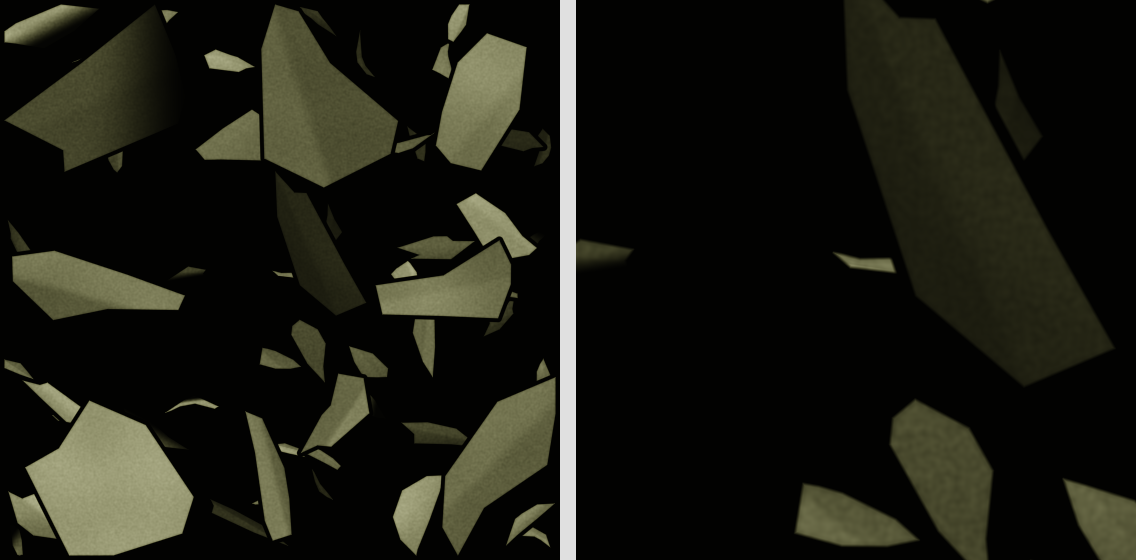
Left: the whole. Right: its middle third, enlarged.
Reproduce this background procedurally as a Shadertoy shader.

```glsl
#define CORNERS 8
#define LARGE_CELLS 3.0
#define MEDIUM_CELLS 6.0
#define SMALL_CELLS 13.0
#define MARGIN 0.008
#define GAP 0.007
#define EDGE_SOFTNESS 0.0014
#define GRAIN 0.055
#define DARKEST 0.1
#define BRIGHTEST 0.69

const float TAU = 6.28318;

struct Shard {
    vec2 center, size, seed;
    mat2 turn;
    float bend, taper;
};

vec2 hash2(vec2 p) {
    p = vec2(dot(p, vec2(127.1, 311.7)), dot(p, vec2(269.5, 183.3)));
    return fract(sin(p) * 43758.5);
}

float gradientDot(vec2 cell, vec2 offset) {
    return dot(hash2(cell) * 2.0 - 1.0, offset);
}

float gradientNoise(vec2 p) {
    vec2 i = floor(p), f = fract(p);
    vec2 u = f * f * f * (f * (f * 6.0 - 15.0) + 10.0);
    vec2 x = vec2(1, 0), y = vec2(0, 1);
    return mix(mix(gradientDot(i, f), gradientDot(i + x, f - x), u.x),
               mix(gradientDot(i + y, f - y), gradientDot(i + 1.0, f - 1.0), u.x), u.y);
}

// Corner of a bent, tapered outline, kept inside the canvas
vec2 shardCorner(Shard s, int index, vec2 canvas) {
    vec2 h = hash2(s.seed + float(index) * 3.7);
    float angle = TAU * (float(index) + 0.7 * h.x) / float(CORNERS);
    vec2 v = vec2(cos(angle), sin(angle)) * mix(0.4, 1.0, h.y);
    v.y *= 1.0 + s.taper * v.x;
    v *= s.size;
    v.y += s.bend * v.x * v.x / s.size.x;
    return clamp(s.center + s.turn * v, vec2(MARGIN), canvas - MARGIN);
}

// Signed distance to the polygon, negative inside
float shardDistance(vec2 p, Shard s, vec2 canvas) {
    vec2 previous = shardCorner(s, CORNERS - 1, canvas);
    float nearest = 1e3, side = 1.0;
    for (int i = 0; i < CORNERS; i++) {
        vec2 corner = shardCorner(s, i, canvas);
        vec2 e = previous - corner, w = p - corner;
        vec2 r = w - e * clamp(dot(w, e) / max(dot(e, e), 1e-8), 0.0, 1.0);
        nearest = min(nearest, dot(r, r));
        bvec3 c = bvec3(p.y >= corner.y, p.y < previous.y, e.y * w.x > e.x * w.y);
        if (all(c) || all(not(c))) side = -side;
        previous = corner;
    }
    return side * sqrt(nearest);
}

// Lit surface with a crease and, on some shards, a fall into shadow
float shardTone(vec2 p, Shard s) {
    vec2 local = (p - s.center) * s.turn / s.size;
    vec2 light = hash2(s.seed + 41.3), fold = hash2(s.seed + 67.9);
    float tone = mix(DARKEST, BRIGHTEST, light.x);
    float fade = light.y > 0.72 ? 0.97 : 0.35 * light.y;
    float across = dot(local, normalize(fold - 0.5 + 1e-3));
    tone *= 1.0 - fade * smoothstep(-0.35, 0.5, across);
    float crease = local.y - 0.5 * (fold.x - 0.5) + 0.25 * local.x;
    return tone * (1.0 - 0.22 * fold.y * smoothstep(-0.12, 0.12, crease));
}

// Jittered grid of shards, each clearing a narrow dark gap around itself
void drawLayer(inout float tone, vec2 p, vec2 canvas, float cells, float density, vec2 slimness) {
    float cell = 1.0 / cells;
    vec2 home = floor(p * cells);
    for (int y = -1; y <= 1; y++)
    for (int x = -1; x <= 1; x++) {
        vec2 id = home + vec2(x, y);
        vec2 middle = (id + 0.5) * cell;
        if (any(lessThan(id, vec2(0))) || any(greaterThan(middle, canvas))) continue;

        vec2 seed = id + cells * 17.0;
        vec2 pick = hash2(seed + 5.1), form = hash2(seed + 11.7), curve = hash2(seed + 23.9);
        if (pick.x > density * (1.0 + gradientNoise(middle * 5.0 + cells))) continue;

        Shard s;
        s.seed = seed;
        s.center = middle + (hash2(seed) - 0.5) * 0.4 * cell;
        s.size = cell * mix(0.5, 0.78, form.x) * vec2(1.0, mix(slimness.x, slimness.y, form.y));
        if (distance(p, s.center) > s.size.x * 1.6 + GAP) continue;
        float angle = TAU * pick.y;
        s.turn = mat2(cos(angle), sin(angle), -sin(angle), cos(angle));
        s.bend = 0.9 * (curve.x - 0.5);
        s.taper = 1.4 * (curve.y - 0.5);

        float d = shardDistance(p, s, canvas);
        tone *= smoothstep(GAP - EDGE_SOFTNESS, GAP + EDGE_SOFTNESS, d);
        float lit = shardTone(p, s) * mix(0.88, 1.0, smoothstep(0.0, 0.004, -d));
        tone = mix(tone, lit, smoothstep(EDGE_SOFTNESS, -EDGE_SOFTNESS, d));
    }
}

void mainImage(out vec4 fragColor, in vec2 fragCoord) {
    float unit = min(iResolution.x, iResolution.y);
    vec2 p = fragCoord / unit, canvas = iResolution.xy / unit;

    // Small fragments lie below the large ones
    float tone = 0.0;
    drawLayer(tone, p, canvas, SMALL_CELLS, 0.3, vec2(0.12, 0.5));
    drawLayer(tone, p, canvas, MEDIUM_CELLS, 0.48, vec2(0.1, 0.5));
    drawLayer(tone, p, canvas, LARGE_CELLS, 2.0, vec2(0.16, 0.75));

    // Fine grain and broad mottling on the lit surfaces
    float grain = gradientNoise(p * 210.0) + 0.6 * gradientNoise(p * 97.0);
    tone *= 1.0 + 0.12 * gradientNoise(p * 9.0);
    tone += GRAIN * grain * smoothstep(0.0, 0.3, tone);

    // Olive ramp, paler towards the light
    tone = max(tone, 0.008);
    fragColor = vec4(tone, tone * 1.005, tone * (0.5 + 0.43 * tone), 1.0);
}
```
